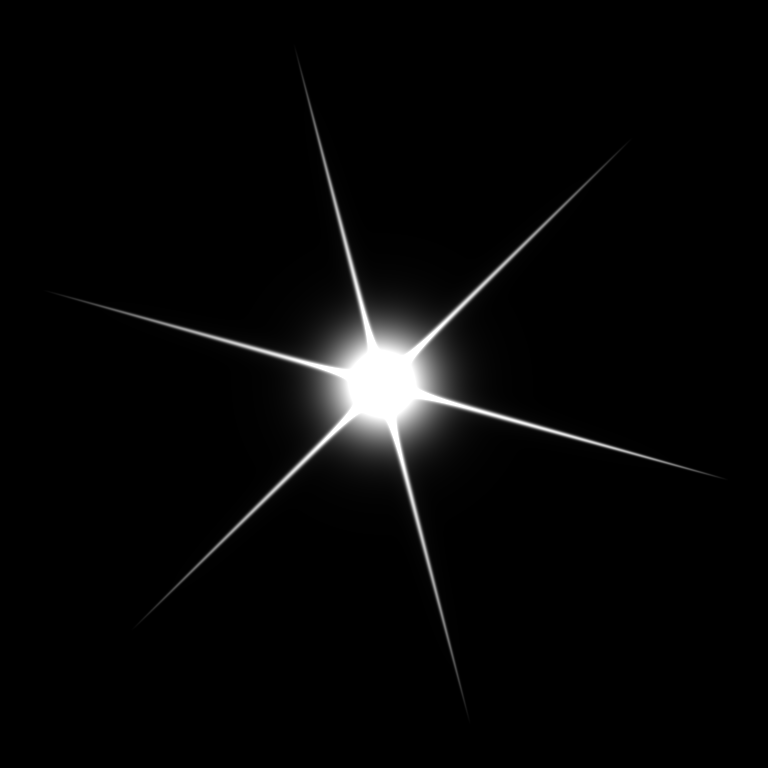
Write a three.js fragment shader that draws this background.

```glsl
varying vec2 vUv;

const vec2 CENTER = vec2(0.4975, 0.5);
const vec3 LIGHT_COLOR = vec3(1.0);

const int RAY_COUNT = 6;
const int BRIGHT_RAY = 5;
const float TURN = 6.283185;
const float RAY_START_ANGLE = 0.777;
const float RAY_LENGTH = 0.458;
const float BRIGHT_RAY_LENGTH = 0.468;
const float RAY_BASE_WIDTH = 0.0046;
const float RAY_TIP_WIDTH = 0.0011;
const float RAY_FADE = 2.0;
const float BRIGHT_RAY_FADE = 4.0;
const float RAY_HALO_WIDTH = 0.016;
const float RAY_HALO_STRENGTH = 0.07;

const float CORE_STRENGTH = 1.5;
const float CORE_RADIUS = 0.061;
const float HAZE_STRENGTH = 0.09;
const float HAZE_RADIUS = 0.1;

float gaussian(float distanceFromPeak, float width) {
  float x = distanceFromPeak / width;
  return exp(-x * x);
}

// Tapered ray pointing along a direction, with a faint halo
float ray(vec2 p, vec2 direction, float rayLength, float fade) {
  float along = dot(p, direction);
  float across = direction.x * p.y - direction.y * p.x;
  float t = clamp(along / rayLength, 0.0, 1.0);
  float width = mix(RAY_BASE_WIDTH, RAY_TIP_WIDTH, t);
  float beam = 0.95 * gaussian(across, width) * (1.0 - pow(t, fade));
  float halo = RAY_HALO_STRENGTH * gaussian(across, RAY_HALO_WIDTH);
  halo *= (1.0 - t) * (1.0 - t);
  return (beam + halo) * smoothstep(0.0, 0.02, along);
}

void main() {
  vec2 p = vUv - CENTER;
  float radius = length(p);

  // Central glow
  float light = CORE_STRENGTH * gaussian(radius, CORE_RADIUS);
  light += HAZE_STRENGTH * gaussian(radius, HAZE_RADIUS);

  // Evenly spaced rays, one longer and brighter
  for (int i = 0; i < RAY_COUNT; i++) {
    float angle = RAY_START_ANGLE + TURN * float(i) / float(RAY_COUNT);
    bool bright = i == BRIGHT_RAY;
    float rayLength = bright ? BRIGHT_RAY_LENGTH : RAY_LENGTH;
    float fade = bright ? BRIGHT_RAY_FADE : RAY_FADE;
    light += ray(p, vec2(cos(angle), sin(angle)), rayLength, fade);
  }

  gl_FragColor = vec4(LIGHT_COLOR * clamp(light, 0.0, 1.0), 1.0);
}
```
